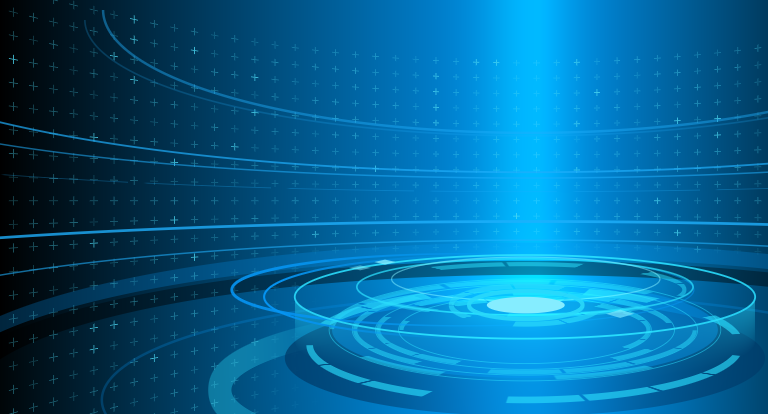
Reproduce this background procedurally as a Shadertoy shader.

```glsl
// A blue stage: a curved wall of small crosses and sweeping arcs, lit by a
// vertical beam, above a floor of glowing concentric elliptical rings.
// Lengths are in canvas heights; every ring is an approximate ellipse distance.

const float TAU = 6.28319;
const float BEAM_X = 1.275;
const vec3 DEEP = vec3(0.0, 0.22, 0.40);
const vec3 AZURE = vec3(0.02, 0.58, 0.95);
const vec3 CYAN = vec3(0.16, 0.85, 0.98);
const vec3 PALE = vec3(0.52, 0.93, 1.0);

float hash(vec2 p) {
    p = fract(p * vec2(0.1731, 0.3197));
    p += dot(p, p.yx + 31.7);
    return fract((p.x + p.y) * p.x * 17.3);
}

// Signed distance to an ellipse, by first-order correction
float ellipse(vec2 p, vec2 centre, vec2 radii) {
    vec2 q = (p - centre) / radii;
    float k = length(q);
    return (k - 1.0) * k / max(length(q / radii), 0.001);
}

float cover(float d, float aa) {
    return clamp(0.5 - d / aa, 0.0, 1.0);
}

float ring(vec2 p, vec2 centre, vec2 radii, float halfWidth, float aa) {
    return cover(abs(ellipse(p, centre, radii)) - halfWidth, aa);
}

// Half of a ring: side 1 keeps the upper half, -1 the lower half
float arc(vec2 p, vec2 centre, vec2 radii, float halfWidth, float side, float aa) {
    return ring(p, centre, radii, halfWidth, aa) * step(0.0, side * (p.y - centre.y));
}

// Ring broken into random segments
float segments(vec2 p, vec2 centre, vec2 radii, float halfWidth, float count, float seed, float aa) {
    vec2 q = (p - centre) / radii;
    float a = (atan(q.y, q.x) / TAU + 0.5) * count;
    float edge = abs(fract(a) - 0.5);
    float lit = step(0.42, hash(vec2(floor(a) + 3.0, seed)));
    return ring(p, centre, radii, halfWidth, aa) * lit * smoothstep(0.49, 0.46, edge);
}

float diamond(vec2 p, vec2 centre, vec2 size, float aa) {
    vec2 q = abs(p - centre) / size;
    return cover((q.x + q.y - 1.0) * size.y, aa);
}

// Crosses on a wall whose rows spread out away from the beam
float crosses(vec2 p, float aa) {
    float bend = (p.x - BEAM_X) / BEAM_X;
    vec2 pitch = vec2(0.0486, 0.037 + 0.021 * bend * bend);
    vec2 g = (p - vec2(0.0325, 0.515)) / pitch;
    vec2 id = floor(g + 0.5);
    vec2 d = abs(g - id) * pitch;
    float size = pitch.y * 0.19;
    float mark = cover(max(min(d.x, d.y) - 0.0008, max(d.x, d.y) - size), aa);
    float h = hash(id + 40.0);
    return mark * (0.28 + 0.25 * h + 0.45 * step(0.93, h)) * step(id.y, 9.5);
}

vec3 backdrop(vec2 p) {
    float b = clamp(min(0.745 * p.x, 1.0 - 1.08 * (p.x - BEAM_X)), 0.0, 1.0);
    float beam = exp(-pow((p.x - BEAM_X) / 0.115, 2.0));
    return vec3(0.0, 0.62, 1.0) * b + vec3(0.0, 0.13, 0.06) * beam;
}

vec3 wallArcs(vec3 col, vec2 p, float aa) {
    float a = 0.45 * arc(p, vec2(1.28, 0.976), vec2(1.031, 0.297), 0.003, -1.0, aa);
    a += 0.22 * arc(p, vec2(1.28, 0.952), vec2(1.075, 0.28), 0.002, -1.0, aa);
    a += 0.7 * arc(p, vec2(1.28, 0.932), vec2(1.69, 0.348), 0.0022, -1.0, aa);
    a += 0.55 * arc(p, vec2(1.28, 0.807), vec2(1.69, 0.237), 0.0018, -1.0, aa);
    float dash = smoothstep(0.1, 0.14, fract(p.x * 2.9 + 0.1));
    a += 0.3 * dash * arc(p, vec2(1.28, 0.754), vec2(2.174, 0.217), 0.001, -1.0, aa);
    a += 0.8 * arc(p, vec2(1.28, 0.26), vec2(2.174, 0.205), 0.0033, 1.0, aa);
    a += 0.6 * arc(p, vec2(1.28, 0.176), vec2(1.69, 0.244), 0.0018, 1.0, aa);
    return mix(col, vec3(0.12, 0.68, 0.98), min(a, 1.0));
}

vec3 ground(vec3 col, vec2 p, float aa) {
    float rim = cover(ellipse(p, vec2(1.28, 0.04), vec2(1.43, 0.33)), aa);
    float inner = cover(ellipse(p, vec2(1.28, 0.034), vec2(1.353, 0.302)), aa);
    col *= 1.0 - 0.35 * rim * (1.0 - inner);
    col = mix(col, col * 1.08 + vec3(0.0, 0.02, 0.03), inner);
    col = mix(col, AZURE, 0.25 * arc(p, vec2(1.28, 0.058), vec2(1.449, 0.338), 0.018, 1.0, aa));
    col = mix(col, AZURE, 0.25 * ring(p, vec2(1.28, 0.034), vec2(1.034, 0.254), 0.003, aa));
    float fade = smoothstep(0.85, 0.55, p.x);
    return mix(col, CYAN, 0.35 * fade * ring(p, vec2(1.268, 0.058), vec2(0.737, 0.181), 0.028, aa));
}

vec3 platform(vec3 col, vec2 p, float aa) {
    vec2 base = vec2(1.268, 0.203);
    float beam = exp(-pow((p.x - BEAM_X) / 0.3, 2.0));
    // Dark disc, lit inner floor and broken bands
    col = mix(col, mix(DEEP, AZURE, 0.75 * beam), 0.75 * cover(ellipse(p, vec2(1.268, 0.135), vec2(0.58, 0.14)), aa));
    col = mix(col, AZURE, 0.4 * cover(ellipse(p, base, vec2(0.466, 0.116)), aa));
    col = mix(col, CYAN, 0.65 * segments(p, vec2(1.268, 0.167), vec2(0.52, 0.133), 0.008, 17.0, 2.0, aa));
    for (int i = 0; i < 4; i++) {
        float f = float(i);
        vec2 radii = vec2(0.466, 0.116) * (1.0 - 0.12 * f);
        col = mix(col, CYAN, 0.5 * segments(p, base, radii, 0.005, 11.0 + 3.0 * f, 5.0 + f, aa));
        col = mix(col, CYAN, 0.55 * ring(p, base, radii + 0.007, 0.001, aa));
    }
    // Glass skirt below the front of the hoop
    vec2 hoop = vec2(1.268, 0.283), hoopRadii = vec2(0.556, 0.101);
    float across = (p.x - hoop.x) / hoopRadii.x;
    float drop = (hoop.y - hoopRadii.y * sqrt(max(1.0 - across * across, 0.0)) - p.y) / 0.11;
    float skirt = step(abs(across), 1.0) * step(0.0, drop) * max(1.0 - drop, 0.0);
    col = mix(col, CYAN, 0.4 * skirt * (0.15 + pow(abs(across), 4.0)));
    // Floating hoops
    float left = smoothstep(1.2, 0.6, p.x);
    col = mix(col, AZURE, (0.5 + 0.4 * left) * ring(p, vec2(1.118, 0.30), vec2(0.558, 0.087), 0.0015 + 0.002 * left, aa));
    col = mix(col, AZURE, left * ring(p, vec2(1.184, 0.283), vec2(0.546, 0.1), 0.0025, aa));
    col = mix(col, CYAN, 0.9 * ring(p, hoop, hoopRadii, 0.0022, aa));
    col = mix(col, CYAN, 0.75 * ring(p, vec2(1.268, 0.307), vec2(0.406, 0.068), 0.002, aa));
    col = mix(col, CYAN, 0.5 * segments(p, vec2(1.268, 0.300), vec2(0.385, 0.062), 0.005, 13.0, 9.0, aa));
    col = mix(col, PALE, 0.5 * ring(p, vec2(1.27, 0.326), vec2(0.324, 0.053), 0.0015, aa));
    // Glowing core
    vec2 core = vec2(1.27, 0.263);
    col += vec3(0.02, 0.12, 0.06) * exp(-14.0 * max(ellipse(p, core, vec2(0.16, 0.04)), 0.0));
    col = mix(col, CYAN, 0.7 * segments(p, core, vec2(0.18, 0.046), 0.006, 9.0, 4.0, aa));
    col = mix(col, CYAN, 0.9 * ring(p, core, vec2(0.137, 0.034), 0.005, aa));
    col = mix(col, PALE, cover(ellipse(p, core, vec2(0.094, 0.02)), aa));
    // Small loose tiles
    float tiles = diamond(p, vec2(0.93, 0.367), vec2(0.026, 0.006), aa);
    tiles += 0.6 * diamond(p, vec2(0.87, 0.353), vec2(0.026, 0.006), aa);
    tiles += 0.8 * diamond(p, vec2(1.498, 0.242), vec2(0.034, 0.01), aa);
    return mix(col, PALE, min(tiles, 1.0) * 0.8);
}

void mainImage(out vec4 fragColor, in vec2 fragCoord) {
    float aa = 1.0 / iResolution.y;
    vec2 p = fragCoord * aa;
    vec3 col = ground(backdrop(p), p, aa);
    float open = 1.0 - smoothstep(0.5, 0.8, p.x) * smoothstep(0.45, 0.36, p.y);
    col = mix(col, vec3(0.3, 0.85, 0.95), crosses(p, aa) * open);
    col = wallArcs(col, p, aa);
    fragColor = vec4(clamp(platform(col, p, aa), 0.0, 1.0), 1.0);
}
```
